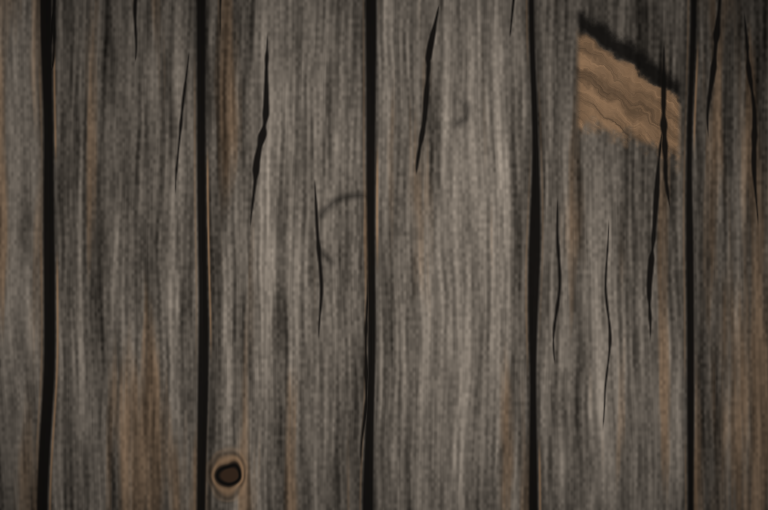
A Shadertoy shader for this texture:

```glsl
// Weathered grey-brown wooden planks with dark seams, cracks, a knot and a bare tan patch.

const vec3 DARK_GREY = vec3(0.165, 0.150, 0.132);
const vec3 PALE_GREY = vec3(0.535, 0.495, 0.450);
const vec3 TAN       = vec3(0.540, 0.420, 0.310);
const vec3 CHAR      = vec3(0.065, 0.058, 0.052);
const int SEAMS = 5;
const int CRACKS = 17;

float hash(vec2 p) {
    vec3 q = fract(p.xyx * 0.1031);
    q += dot(q, q.yzx + 33.33);
    return fract((q.x + q.y) * q.z);
}

float noise(vec2 p) {
    vec2 i = floor(p), f = fract(p);
    f = f * f * (3.0 - 2.0 * f);
    return mix(mix(hash(i), hash(i + vec2(1, 0)), f.x),
               mix(hash(i + vec2(0, 1)), hash(i + 1.0), f.x), f.y);
}

float fbm(vec2 p) {
    float sum = 0.0, amp = 0.53;
    for (int i = 0; i < 4; i++) {
        sum += amp * noise(p);
        p = p * 2.03 + 17.3;
        amp *= 0.5;
    }
    return sum;
}

// 1 inside a shape of signed distance d, 0 outside, with a soft border
float fill(float d, float soft) {
    return 1.0 - smoothstep(-soft, soft, d);
}

// Brightness of the wood fibres, running along y
float grain(vec2 p, float seed) {
    vec2 q = vec2(p.x + 0.035 * fbm(vec2(p.x * 5.0, p.y * 2.0 + seed)), p.y) + seed;
    float broad  = fbm(q * vec2(6.0, 2.0)) - 0.5;
    float streak = fbm(q * vec2(42.0, 2.2)) - 0.5;
    float fibre  = noise(q * vec2(150.0, 9.0)) - 0.5;
    float speck  = noise(p * vec2(165.0, 120.0)) - 0.5;
    float rings  = sin(q.x * 390.0 + 5.0 * noise(q * vec2(9.0, 2.0)));
    return 0.55 * broad + 0.95 * streak + 0.40 * fibre + 0.24 * speck + 0.05 * rings;
}

// Centre line of a plank seam
float seamX(float i, float y) {
    return 0.09 + 0.315 * i + 0.03 * (hash(vec2(i, 4.0)) - 0.5)
         + 0.016 * (noise(vec2(y * 3.0, i * 7.0)) - 0.5);
}

// Tapered split that starts at base and rises by len
float crack(vec2 p, vec2 base, float len, float halfWidth, float lean, float aa) {
    float t = (p.y - base.y) / len;
    float taper = clamp(4.0 * t * (1.0 - t), 0.0, 1.0);
    float x = base.x + lean * t + 0.022 * (noise(vec2(p.y * 9.0, base.x * 90.0)) - 0.5);
    float ragged = 0.5 + noise(vec2(p.y * 45.0, base.x * 50.0));
    return fill(abs(p.x - x) - halfWidth * taper * ragged, aa) * smoothstep(0.0, 0.25, taper);
}

// Faint broken ring left by moisture
float stain(vec2 p, vec2 centre, float radius) {
    float r = length(p - centre) + 0.014 * (noise(p * 25.0) - 0.5);
    return fill(abs(r - radius) - 0.006, 0.009) * smoothstep(0.3, 0.65, noise(p * 13.0 + 3.0));
}

// Diagonal bare patch with a charred upper border
vec3 barePatch(vec3 col, vec2 p, vec2 corner, float aa) {
    vec2 d = p - corner;
    float rough = 0.035 * (fbm(p * 38.0) - 0.5);
    float top = d.y + 0.70 * d.x + rough;
    float bottom = -0.185 - 0.34 * d.x - d.y + 2.0 * rough;
    float sides = fill(abs(d.x - 0.1) - 0.1, 0.008);
    float diagonal = fbm(vec2(top * 70.0, d.x * 8.0));
    vec3 bare = TAN * (0.50 + 0.85 * diagonal);
    col = mix(col, bare, sides * fill(top, 4.0 * aa) * fill(bottom, 0.022) * 0.88);
    float burn = fill(abs(top - 0.022) - 0.020, 0.014);
    return mix(col, CHAR, sides * burn * 0.85);
}

// Dark knot in a tan halo
vec3 knot(vec3 col, vec2 p, vec2 centre) {
    vec2 d = (p - centre) * vec2(1.0, 0.78);
    float r = length(d) + 0.012 * (noise(p * 45.0) - 0.5);
    float rings = 0.72 + 0.22 * sin(r * 520.0);
    col = mix(col, TAN * rings, fill(r - 0.035, 0.013) * 0.85);
    col = mix(col, DARK_GREY * vec3(1.25, 1.0, 0.85), fill(r - 0.020, 0.004));
    return mix(col, CHAR, fill(abs(r - 0.018) - 0.003, 0.003));
}

void mainImage(out vec4 fragColor, in vec2 fragCoord) {
    vec2 uv = fragCoord / iResolution.xy;
    vec2 p = fragCoord / iResolution.y;
    float aa = 1.1 / iResolution.y;

    // Seams: gap, shadow and worn rims, and the number of the plank
    float plank = 0.0, gap = 0.0, shade = 0.0, rim = 0.0;
    for (int k = 0; k < SEAMS; k++) {
        float i = float(k);
        float d = p.x - seamX(i, p.y);
        float halfWidth = 0.003 + 0.008 * noise(vec2(p.y * 4.0, i * 5.0 + 2.0));
        float edge = abs(d) - halfWidth;
        float wear = smoothstep(0.3, 0.7, noise(vec2(p.y * 5.0 + 8.0 * step(0.0, d), i * 9.0)));
        plank += step(0.0, d);
        gap = max(gap, fill(edge, 1.5 * aa));
        shade = max(shade, fill(edge - 0.006, 0.013));
        rim = max(rim, fill(abs(edge - 0.005) - 0.002, 0.003) * wear * mix(0.45, 1.0, step(0.0, d)));
    }

    // Grey wood with warm streaks
    float seed = plank * 13.7;
    float fibres = grain(p, seed);
    float tone = 0.47 + fibres + 0.14 * (hash(vec2(plank, 9.0)) - 0.5);
    vec3 col = mix(DARK_GREY, PALE_GREY, clamp(tone, -0.2, 1.15));
    float warm = smoothstep(0.56, 0.78, fbm(vec2(p.x * 24.0 + seed, p.y * 1.6)));
    col = mix(col, TAN * (0.8 + 0.6 * fibres), 0.6 * warm);
    col *= 1.0 - 0.4 * max(stain(p, vec2(0.69, 0.55), 0.07), stain(p, vec2(0.89, 0.78), 0.022));

    col = barePatch(col, p, vec2(1.133, 0.94), aa);
    col = knot(col, p, vec2(0.447, 0.068));

    // Splits scattered across the planks
    float split = 0.0;
    for (int k = 0; k < CRACKS; k++) {
        float i = float(k);
        vec2 base = vec2(0.092 * (i + hash(vec2(i, 1.0))), 1.05 * hash(vec2(i, 2.0)) - 0.12);
        float len = 0.16 + 0.30 * hash(vec2(i, 3.0));
        float halfWidth = 0.002 + 0.004 * hash(vec2(i, 5.0));
        float lean = 0.05 * (hash(vec2(i, 6.0)) - 0.4);
        split = max(split, crack(p, base, len, halfWidth, lean, 1.4 * aa));
    }

    // Depth, worn rims and darkened borders
    col *= 1.0 - 0.35 * shade;
    col = mix(col, TAN * 1.05, 0.75 * rim);
    col = mix(col, CHAR, 0.94 * max(gap, split));
    vec2 v = uv - 0.5;
    col *= 1.14 - 1.0 * dot(v, v);
    fragColor = vec4(clamp(col, 0.0, 1.0), 1.0);
}
```
